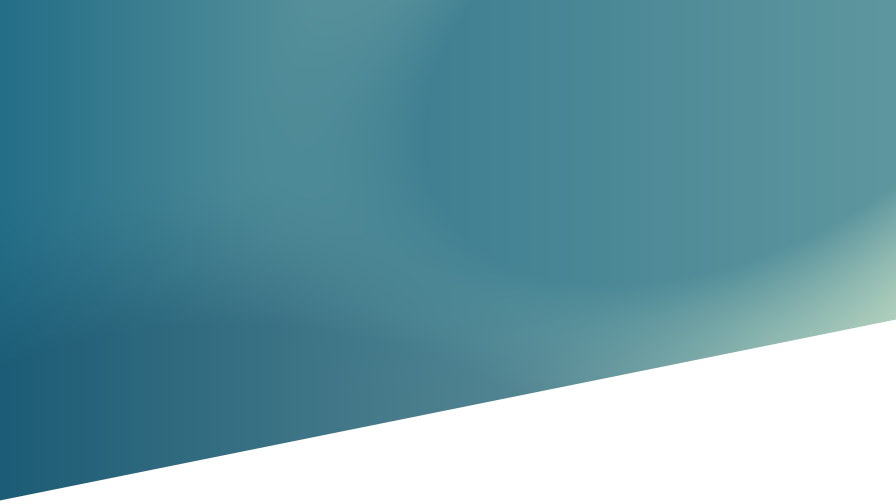
Give the GLSL for this background, as a WebGL 2 fragment shader.

```glsl
#version 300 es
precision highp float;
// Teal backdrop over a slanted white foot: a left-to-right gradient is overlaid
// with two soft ellipses, each holding its own horizontal gradient and fading
// outward from its rim. Lengths are in canvas heights, origin at lower left.

#define EDGE_START 0.007              // height of the white foot at the left
#define EDGE_SLOPE 0.2019             // rise of its upper edge
#define DISC_CENTER vec2(1.470, 0.931)
#define DISC_RADII vec2(0.683, 0.417)
#define DISC_TILT 0.5236
#define DISC_FADE 0.62                // fade width relative to the radii
#define SHADE_CENTER vec2(0.463, -0.042)
#define SHADE_RADII vec2(0.741, 0.398)
#define SHADE_FADE 0.75
#define FALLOFF 1.5

uniform vec2 u_resolution;
out vec4 fragColor;

const vec3 BASE_LEFT = vec3(0.14, 0.43, 0.53);
const vec3 BASE_RIGHT = vec3(0.70, 0.82, 0.745);
const vec3 SHADE_LEFT = vec3(0.11, 0.36, 0.46);
const vec3 SHADE_RIGHT = vec3(0.49, 0.64, 0.65);
const vec3 DISC_LEFT = vec3(0.139, 0.417, 0.524);
const vec3 DISC_RIGHT = vec3(0.37, 0.59, 0.62);

// Coverage of a tilted ellipse: 1 inside, easing to 0 beyond the rim.
float softEllipse(vec2 p, vec2 center, vec2 radii, float tilt, float fade) {
    float c = cos(tilt), s = sin(tilt);
    vec2 d = p - center;
    vec2 local = vec2(c * d.x + s * d.y, c * d.y - s * d.x);
    float beyond = (length(local / radii) - 1.0) / fade;
    return pow(clamp(1.0 - beyond, 0.0, 1.0), FALLOFF);
}

void main() {
    vec2 p = gl_FragCoord.xy / u_resolution.y;
    float across = gl_FragCoord.x / u_resolution.x;

    // Gradient field with the lower shade, then the large disc on top
    vec3 color = mix(BASE_LEFT, BASE_RIGHT, across);
    float shade = softEllipse(p, SHADE_CENTER, SHADE_RADII, 0.0, SHADE_FADE);
    color = mix(color, mix(SHADE_LEFT, SHADE_RIGHT, across), shade);
    float disc = softEllipse(p, DISC_CENTER, DISC_RADII, DISC_TILT, DISC_FADE);
    color = mix(color, mix(DISC_LEFT, DISC_RIGHT, across), disc);

    // White foot, smoothed over one pixel
    float edge = (p.y - EDGE_START - EDGE_SLOPE * p.x) / length(vec2(1.0, EDGE_SLOPE));
    float above = clamp(edge * u_resolution.y + 0.5, 0.0, 1.0);
    fragColor = vec4(mix(vec3(1.0), color, above), 1.0);
}
```
